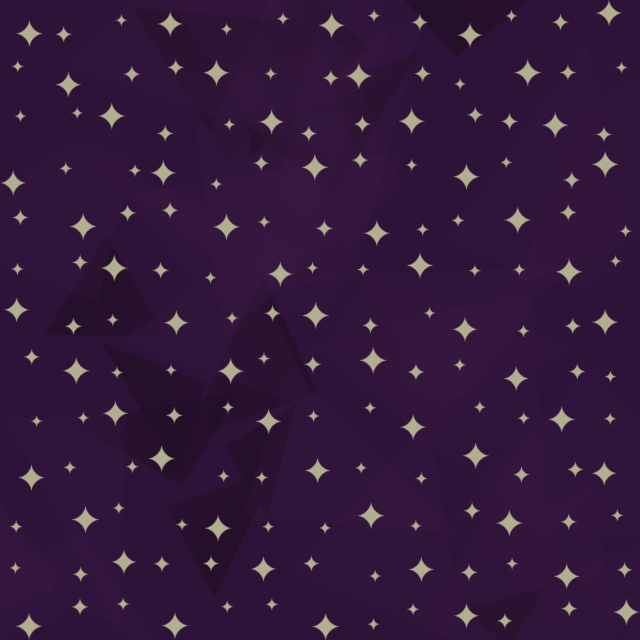
Give the GLSL for this pattern, as a Shadertoy shader.

```glsl
// Night sky of concave four-pointed stars over faint translucent purple shards.

const vec3 NIGHT = vec3(0.181, 0.073, 0.218);
const vec3 SHADOW = vec3(0.142, 0.060, 0.162);
const vec3 VIOLET = vec3(0.232, 0.098, 0.268);
const vec3 STAR_COLOR = vec3(0.695, 0.685, 0.565);

const float STAR_CELLS = 13.0;
const int DARK_SHARDS = 11;
const int LIGHT_SHARDS = 26;

vec2 hash22(vec2 p) {
    vec3 q = fract(vec3(p.xyx) * vec3(0.1031, 0.1030, 0.0973));
    q += dot(q, q.yzx + 33.33);
    return fract((q.xx + q.yz) * q.zy);
}

// Coverage of a shape from its signed distance
float fill(float dist, float softness) {
    return 1.0 - smoothstep(-softness, softness, dist);
}

// Signed distance to the line a-b, negative on its left side
float edgeDistance(vec2 p, vec2 a, vec2 b) {
    vec2 along = normalize(b - a);
    return dot(p - a, vec2(along.y, -along.x));
}

// Corner of a random triangle; corners run counterclockwise
vec2 shardCorner(float corner, vec2 seed, float minReach, float maxReach) {
    vec2 h = hash22(seed + corner * 7.3);
    float spin = 6.2832 * hash22(seed + 91.7).x;
    float angle = spin + 2.0944 * (corner + 0.45 * (h.x - 0.5));
    return mix(minReach, maxReach, h.y) * vec2(cos(angle), sin(angle));
}

// Opacity of one shard: crisp edges, slowly fading to one side
float shard(vec2 p, vec2 seed, float minReach, float maxReach, float px) {
    p -= hash22(seed) * 1.1 - 0.05;
    vec2 a = shardCorner(0.0, seed, minReach, maxReach);
    vec2 b = shardCorner(1.0, seed, minReach, maxReach);
    vec2 c = shardCorner(2.0, seed, minReach, maxReach);
    float firstEdge = edgeDistance(p, a, b);
    float dist = max(firstEdge, max(edgeDistance(p, b, c), edgeDistance(p, c, a)));
    float fade = mix(1.0, 0.45, smoothstep(0.0, maxReach, -firstEdge));
    return fill(dist, px) * fade;
}

// Four-pointed star bounded by four inward arcs
float starDistance(vec2 p, float radius) {
    float centre = 1.3 * radius;
    float arcRadius = length(vec2(centre - radius, centre));
    float arcs = arcRadius - length(abs(p) - centre);
    return max(arcs, length(p) - radius);
}

// Large stars follow every third diagonal, the rest are medium or small
float starRadius(vec2 cell) {
    vec2 h = hash22(cell + 57.0);
    float minor = h.x < 0.42 ? 0.0118 : 0.0086;
    float radius = mod(cell.x + cell.y, 3.0) < 0.5 ? 0.0192 : minor;
    return radius * mix(0.95, 1.05, h.y);
}

float starField(vec2 uv, float cells, float px) {
    vec2 home = floor(uv * cells);
    float cover = 0.0;
    for (int y = -1; y <= 1; y++) {
        for (int x = -1; x <= 1; x++) {
            vec2 cell = home + vec2(x, y);
            vec2 jitter = 0.5 * (hash22(cell + 13.0) - 0.5);
            vec2 centre = (cell + 0.5 + jitter) / cells;
            cover = max(cover, fill(starDistance(uv - centre, starRadius(cell)), px));
        }
    }
    return cover;
}

vec3 shardBackdrop(vec2 uv, float px) {
    vec3 color = NIGHT;
    // Dark gaps first
    for (int i = 0; i < DARK_SHARDS; i++) {
        vec2 seed = vec2(float(i) * 3.7 + 5.0, 21.0);
        color = mix(color, SHADOW, 0.95 * shard(uv, seed, 0.04, 0.21, px));
    }
    // Large pale shards overlap them
    for (int i = 0; i < LIGHT_SHARDS; i++) {
        vec2 seed = vec2(float(i) * 5.3 + 2.0, 64.0);
        color = mix(color, VIOLET, 0.24 * shard(uv, seed, 0.06, 0.32, px));
    }
    return color;
}

void mainImage(out vec4 fragColor, in vec2 fragCoord) {
    float px = 1.0 / iResolution.y;
    vec2 uv = fragCoord * px;
    vec3 color = shardBackdrop(uv, px);
    color = mix(color, STAR_COLOR, starField(uv, STAR_CELLS, px));
    fragColor = vec4(color, 1.0);
}
```
